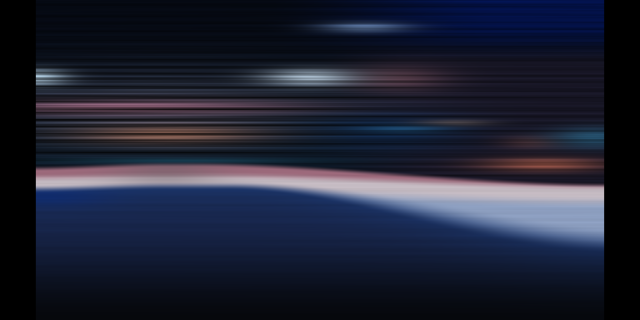
A Shadertoy shader for this background:

```glsl
#define BAR_WIDTH 0.056
#define STREAK_FREQ 235.0
#define STREAK_DEPTH 0.62
#define HORIZON 0.490
#define RIM_MIDDLE 0.435
#define RIM_BOTTOM 0.420
#define NIGHT vec3(0.020, 0.035, 0.070)
#define DUSK vec3(0.085, 0.080, 0.135)
#define SKY_BLUE vec3(0.010, 0.065, 0.270)
#define NAVY vec3(0.090, 0.140, 0.280)
#define ROSE vec3(0.610, 0.410, 0.480)
#define PEARL vec3(0.770, 0.730, 0.760)

// Soft elliptical weight
float blob(vec2 p, vec2 center, vec2 size) {
    vec2 d = (p - center) / size;
    return exp(-dot(d, d));
}

// Layered sines, long in x and fine in y, about -1 to 1
float streaks(vec2 p) {
    float sum = 0.0, weight = 0.5, freq = STREAK_FREQ;
    for (int i = 0; i < 4; i++) {
        float k = float(i);
        float drift = 1.4 * sin(p.x * (3.0 + k) + p.y * 23.0 + k * 2.1);
        sum += weight * sin(p.y * freq + drift + 1.7 * sin(p.y * 41.0 + k));
        weight *= 0.62;
        freq *= 1.57;
    }
    return sum;
}

vec3 upperScene(vec2 p) {
    // Broad colour fields
    vec3 col = mix(NIGHT, vec3(0.035, 0.075, 0.120), smoothstep(0.98, 0.48, p.y) * 0.0 + 1.0 - smoothstep(0.5, 0.95, p.y));
    float right = smoothstep(0.48, 0.68, p.x);
    col = mix(col, DUSK, right * (1.0 - smoothstep(0.78, 0.90, p.y)));
    col = mix(col, SKY_BLUE, smoothstep(0.40, 0.80, p.x) * smoothstep(0.80, 0.94, p.y));
    col = mix(col, vec3(0.19, 0.20, 0.25), 0.75 * blob(p, vec2(0.25, 0.66), vec2(0.28, 0.12)));
    col = mix(col, vec3(0.04, 0.12, 0.23), 0.8 * blob(p, vec2(0.61, 0.59), vec2(0.13, 0.07)));

    // Warm lights
    col = mix(col, vec3(0.43, 0.27, 0.33), 0.75 * blob(p, vec2(0.20, 0.665), vec2(0.28, 0.025)));
    col = mix(col, vec3(0.46, 0.31, 0.25), 0.80 * blob(p, vec2(0.26, 0.580), vec2(0.14, 0.030)));
    col = mix(col, vec3(0.34, 0.23, 0.27), 0.75 * blob(p, vec2(0.62, 0.755), vec2(0.08, 0.040)));
    col = mix(col, vec3(0.38, 0.33, 0.32), 0.65 * blob(p, vec2(0.71, 0.616), vec2(0.06, 0.010)));
    col = mix(col, vec3(0.53, 0.29, 0.24), 0.90 * blob(p, vec2(0.85, 0.486), vec2(0.10, 0.022)));
    col = mix(col, vec3(0.36, 0.22, 0.22), 0.60 * blob(p, vec2(0.83, 0.555), vec2(0.05, 0.020)));

    // Cool lights
    col = mix(col, vec3(0.62, 0.69, 0.75), 0.90 * blob(p, vec2(0.485, 0.758), vec2(0.075, 0.026)));
    col = mix(col, vec3(0.58, 0.67, 0.73), 0.85 * blob(p, vec2(0.055, 0.758), vec2(0.050, 0.026)));
    col = mix(col, vec3(0.35, 0.45, 0.60), 0.85 * blob(p, vec2(0.570, 0.915), vec2(0.070, 0.016)));
    col = mix(col, vec3(0.15, 0.36, 0.48), 0.75 * blob(p, vec2(0.930, 0.570), vec2(0.070, 0.032)));
    col = mix(col, vec3(0.11, 0.29, 0.43), 0.65 * blob(p, vec2(0.630, 0.597), vec2(0.070, 0.013)));

    // Streaks, strongest at the lower left
    float depth = mix(0.18, STREAK_DEPTH, blob(p, vec2(0.20, 0.64), vec2(0.42, 0.16)));
    col *= max(1.0 + depth * 1.35 * streaks(p), 0.12);

    // Cool line over the rim
    return mix(col, vec3(0.10, 0.28, 0.37), 0.75 * blob(p, vec2(0.28, 0.498), vec2(0.20, 0.008)));
}

vec3 floorScene(vec2 p, float rim) {
    vec3 col = mix(vec3(0.022, 0.028, 0.042), NAVY, smoothstep(-0.02, 0.33, p.y));
    float below = max(rim - p.y, 0.0);
    col = mix(col, vec3(0.11, 0.23, 0.46), 0.8 * exp(-below / 0.055));
    col = mix(col, vec3(0.04, 0.16, 0.46), 0.6 * blob(p, vec2(0.07, 0.385), vec2(0.10, 0.030)));
    return col * (1.0 + 0.045 * streaks(p * vec2(1.0, 0.8)));
}

void mainImage(out vec4 fragColor, in vec2 fragCoord) {
    vec2 p = fragCoord / iResolution.xy;

    // Curved rim boundaries
    float leftDip = 1.0 - smoothstep(0.05, 0.26, p.x);
    float slope = smoothstep(0.30, 0.95, p.x);
    float top = HORIZON - 0.012 * leftDip - 0.065 * slope;
    float middle = RIM_MIDDLE - 0.006 * leftDip - 0.035 * slope;
    float bottom = RIM_BOTTOM - 0.010 * leftDip - 0.170 * smoothstep(0.36, 0.98, p.x);

    // Rim: rose above, pearl in the middle, pale blue below
    vec3 rim = mix(PEARL, ROSE, smoothstep(middle + 0.002, middle + 0.030, p.y));
    float paleBlue = 1.0 - smoothstep(middle - 0.055, middle - 0.010, p.y);
    rim = mix(rim, vec3(0.55, 0.62, 0.75), paleBlue);
    rim = mix(rim, vec3(0.42, 0.37, 0.40), 0.5 * blob(p, vec2(0.26, 0.465), vec2(0.09, 0.045)));
    rim *= 1.0 + 0.03 * streaks(p);

    // Stack the layers from floor to upper scene
    float softness = mix(0.014, 0.042, smoothstep(0.35, 0.80, p.x));
    vec3 col = mix(floorScene(p, bottom), rim, smoothstep(bottom - softness, bottom + softness, p.y));
    col = mix(col, upperScene(p), smoothstep(top - 0.014, top + 0.006, p.y));

    // Black side bars
    float edge = min(p.x, 1.0 - p.x) - BAR_WIDTH;
    col *= clamp(edge * iResolution.x + 0.5, 0.0, 1.0);
    fragColor = vec4(clamp(col, 0.0, 1.0), 1.0);
}
```
